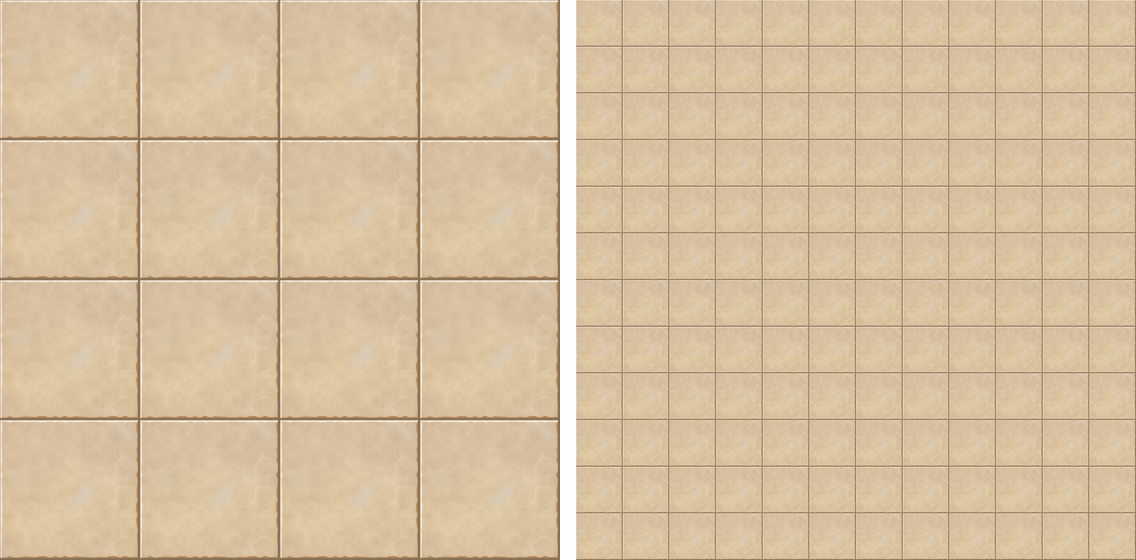
Left: one tile. Right: repeated 3 by 3.
A WebGL 2 fragment shader for this texture:

```glsl
#version 300 es
precision highp float;

uniform vec2 u_resolution;
out vec4 fragColor;

#define TILES 4.0
#define GROOVE_START -0.0140
#define GROOVE_END 0.0020
#define HIGHLIGHT_WIDTH 0.0130
#define RUST_WIDTH 0.0110
#define CHIP_FREQ 28.0
#define MOTTLE 0.075
#define GRAIN 0.022
#define VEIN_STRENGTH 0.22
#define MIST_STRENGTH 0.75

const vec3 STONE = vec3(0.855, 0.763, 0.635);
const vec3 ROSE = vec3(0.845, 0.745, 0.625);
const vec3 HONEY = vec3(0.870, 0.775, 0.625);
const vec3 MIST = vec3(0.845, 0.800, 0.735);
const vec3 LIGHT = vec3(0.975, 0.940, 0.880);
const vec3 RUST = vec3(0.670, 0.480, 0.290);
const vec3 GROUT = vec3(0.530, 0.440, 0.330);

float hash(vec2 p) {
    return fract(sin(dot(p, vec2(127.1, 311.7))) * 43758.5453);
}

// Value noise that wraps after a whole number of cells
float noise(vec2 p, float period) {
    vec2 cell = floor(p);
    vec2 f = fract(p);
    f = f * f * (3.0 - 2.0 * f);
    vec2 a = mod(cell, period);
    vec2 b = mod(cell + 1.0, period);
    return mix(mix(hash(a), hash(vec2(b.x, a.y)), f.x),
               mix(hash(vec2(a.x, b.y)), hash(b), f.x), f.y);
}

float fbm(vec2 p, float freq) {
    float sum = 0.0;
    float amp = 0.5;
    for (int i = 0; i < 5; i++) {
        sum += amp * noise(p * freq, freq);
        freq *= 2.0;
        amp *= 0.5;
    }
    return sum;
}

// Soft ellipse, its long axis turned by angle
float cloud(vec2 p, vec2 center, vec2 radius, float angle) {
    float c = cos(angle);
    float s = sin(angle);
    vec2 d = mat2(c, -s, s, c) * (p - center) / radius;
    return exp(-dot(d, d));
}

vec2 band(vec2 x, vec2 from, vec2 to, float soft) {
    return smoothstep(from - soft, from + soft, x) - smoothstep(to - soft, to + soft, x);
}

float either(vec2 v) {
    return clamp(max(v.x, v.y), 0.0, 1.0);
}

// Mottled stone face with pale clouds and faint veins
vec3 stoneFace(vec2 p) {
    float coarse = fbm(p, 4.0);
    float fine = fbm(p, 16.0);
    float depth = 0.5 - 0.5 * cos(6.28318 * (p.y - 0.2));
    vec3 color = mix(ROSE, HONEY, clamp(depth + coarse - 0.5, 0.0, 1.0));
    color = mix(color, STONE, 0.35);
    color += MOTTLE * (coarse - 0.48) * vec3(0.8, 0.9, 1.0);
    color += GRAIN * (noise(p * 96.0, 96.0) - 0.5) + 0.05 * (fine - 0.48);

    vec2 warped = p + 0.07 * (vec2(coarse, fine) - 0.48);
    float mist = cloud(warped, vec2(0.59, 0.55), vec2(0.11, 0.055), -0.8);
    mist += 0.45 * cloud(warped, vec2(0.15, 0.43), vec2(0.08, 0.06), -0.5);
    mist += 0.40 * cloud(warped, vec2(0.88, 0.10), vec2(0.12, 0.05), 0.4);
    color = mix(color, MIST, MIST_STRENGTH * clamp(mist * (0.5 + fine), 0.0, 1.0));

    float ridge = 1.0 - abs(2.0 * noise(warped * 9.0, 9.0) - 1.0);
    float side = smoothstep(0.62, 0.82, p.x) * (1.0 - smoothstep(0.90, 0.98, p.x));
    return mix(color, LIGHT, VEIN_STRENGTH * side * pow(ridge, 8.0));
}

void main() {
    vec2 uv = gl_FragCoord.xy / u_resolution;
    vec2 p = fract(uv * TILES);
    p.y = 1.0 - p.y;
    float soft = 0.6 * TILES / min(u_resolution.x, u_resolution.y);

    // Signed distance to the joints: positive on the lit side
    vec2 joint = fract(p + 0.5) - 0.5;
    vec2 along = p.yx * CHIP_FREQ;
    vec2 chip = vec2(noise(vec2(along.x, 3.0), CHIP_FREQ),
                     noise(vec2(along.y, 11.0), CHIP_FREQ));

    vec3 color = stoneFace(p);

    // Chipped rusty rim, bright bevel, then the groove over both
    vec2 rimStart = GROOVE_START - RUST_WIDTH * (0.25 + chip);
    vec2 rim = band(joint, rimStart, vec2(GROOVE_START + soft), soft);
    color = mix(color, RUST, either(rim * (0.55 + 0.4 * chip)));

    vec2 bevelEnd = GROOVE_END + HIGHLIGHT_WIDTH * (0.75 + 0.4 * chip);
    vec2 bevel = band(joint, vec2(GROOVE_END), bevelEnd, soft);
    color = mix(color, LIGHT, either(bevel * (0.8 + 0.2 * chip)));

    vec2 groove = band(joint, vec2(GROOVE_START), vec2(GROOVE_END), soft);
    color = mix(color, GROUT, either(groove));

    fragColor = vec4(clamp(color, 0.0, 1.0), 1.0);
}
```
